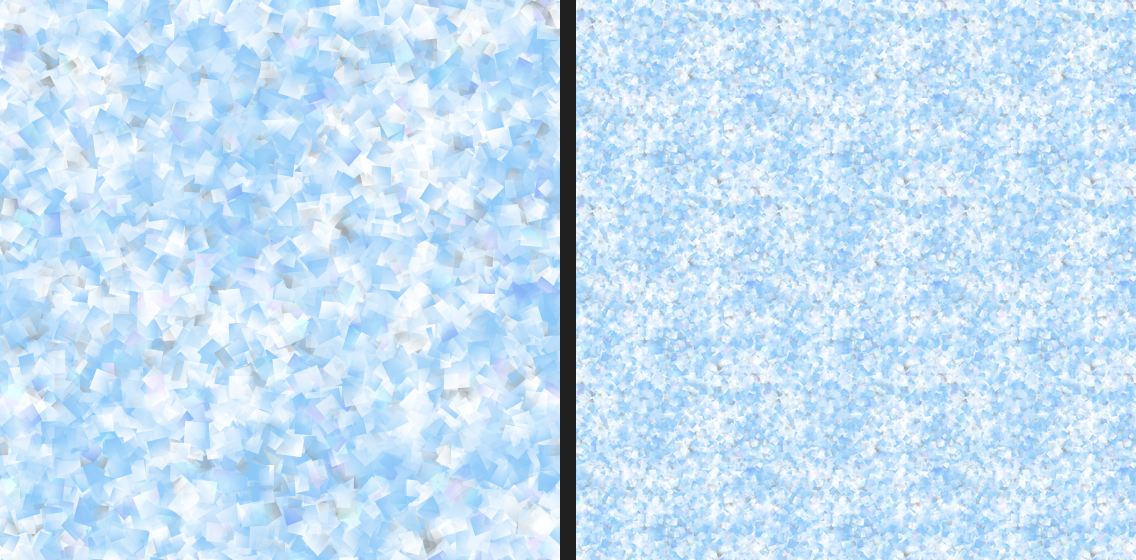
Left, the tile; right, the same tile 3 across and 3 down.
Reproduce this pattern procedurally as a WebGL 1 fragment shader.

```glsl
precision highp float;
// Drifts of translucent, ice-blue paper squares that tile in both directions.
// Layers of jittered grids hold one rotated quad per cell; each quad is sharp
// at one side and fades towards the other over the quads below it.
uniform vec2 u_resolution;

const int LAYERS = 7;
const float BASE_CELLS = 23.0;     // cells across the canvas, coarsest layer
const float DRIFT_CELLS = 7.0;     // period of the large pale and blue drifts
const vec2 HALF_SIZE = vec2(0.32, 0.60); // smallest and largest, in cells
const float MIN_ASPECT = 0.72;
const float MAX_SKEW = 0.14;
const float TONE_MEAN = 0.58;      // 0 is deep sky, 1 is white
const float TONE_SPREAD = 1.55;
const float DRIFT_STRENGTH = 0.60;
const float TONE_SLOPE = 0.28;     // brightening across one quad
const float MIN_OPACITY = 0.75;    // of the sharp side
const float FADED_OPACITY = 0.06;  // of the faded side
const float GREY_SHARE = 0.13;
const float GREY_LAYERS = 5.0;     // grey stays below the topmost layers
const float FILM_SHARE = 0.09;
const vec3 SKY = vec3(0.55, 0.785, 0.973);
const vec3 WHITE = vec3(1.0, 1.0, 1.0);
const vec3 GREY = vec3(0.62, 0.65, 0.67);
const vec3 LILAC_FILM = vec3(0.95, 0.88, 1.0);
const vec3 MINT_FILM = vec3(0.87, 1.03, 1.0);
const float TAU = 6.28319;

// Four random values from a cell and a seed
vec4 hash4(vec2 cell, float seed) {
  vec3 q = vec3(cell, seed) + 17.0;
  vec4 p = fract(q.xyzx * vec4(0.1031, 0.1030, 0.0973, 0.1099));
  p += dot(p, p.wzxy + 33.33);
  return fract((p.xxyz + p.yzzw) * p.zywx);
}

// Smooth value noise that wraps over the unit square
float wrappedNoise(vec2 uv, float period) {
  vec2 p = uv * period;
  vec2 i = floor(p);
  vec2 f = fract(p);
  f = f * f * (3.0 - 2.0 * f);
  vec2 a = mod(i, period);
  vec2 b = mod(i + 1.0, period);
  float low = mix(hash4(a, 91.0).x, hash4(vec2(b.x, a.y), 91.0).x, f.x);
  float high = mix(hash4(vec2(a.x, b.y), 91.0).x, hash4(b, 91.0).x, f.x);
  return mix(low, high, f.y);
}

vec2 rotate(vec2 p, float angle) {
  float c = cos(angle);
  float s = sin(angle);
  return vec2(c * p.x + s * p.y, c * p.y - s * p.x);
}

// Colour of a quad; ramp runs from its sharp side (0) to its faded side (1)
vec3 quadColour(vec4 look, vec2 centre, float ramp) {
  float drift = wrappedNoise(centre, DRIFT_CELLS) - 0.5;
  float tone = TONE_MEAN + TONE_SPREAD * (look.x - 0.5) + DRIFT_STRENGTH * drift;
  tone += TONE_SLOPE * (ramp - 0.5);
  vec3 colour = mix(SKY, WHITE, clamp(tone, 0.0, 1.0));
  if (look.y > 1.0 - FILM_SHARE) {
    float hue = fract(look.x * 13.0) + 0.8 * (ramp - 0.5);
    colour *= mix(LILAC_FILM, MINT_FILM, smoothstep(0.2, 0.8, hue));
  }
  return colour;
}

// Lays the quad of one cell over the colour below
vec3 layQuad(vec3 below, vec2 uv, vec2 cell, float cells, float layer) {
  vec2 id = mod(cell, cells);
  vec4 place = hash4(id, layer * 5.0 + 1.0);
  vec4 look = hash4(id, layer * 5.0 + 3.0);
  vec2 centre = (cell + place.xy) / cells;

  // Quad in its own axes, in canvas units
  vec2 p = rotate(uv - centre, place.z * TAU);
  p.x += MAX_SKEW * (2.0 * fract(look.z * 11.0) - 1.0) * p.y;
  float size = mix(HALF_SIZE.x, HALF_SIZE.y, place.w) / cells;
  vec2 extent = size * vec2(1.0, mix(MIN_ASPECT, 1.0, fract(place.w * 9.0)));
  vec2 d = abs(p) - extent;
  float pixel = 1.0 / min(u_resolution.x, u_resolution.y);
  float cover = clamp(0.5 - max(d.x, d.y) / pixel, 0.0, 1.0);
  if (cover <= 0.0) return below;

  // Fade along a random direction inside the quad
  float fadeAngle = look.z * TAU;
  vec2 fadeAxis = vec2(cos(fadeAngle), sin(fadeAngle));
  float ramp = clamp(0.5 + 0.42 * dot(p / extent, fadeAxis), 0.0, 1.0);
  float opacity = mix(1.0, FADED_OPACITY, ramp) * mix(MIN_OPACITY, 1.0, look.w);
  bool isGrey = look.y < GREY_SHARE && layer < GREY_LAYERS - 0.5;
  vec3 colour = GREY;
  if (isGrey) opacity *= 1.0 - 0.6 * ramp;
  else colour = quadColour(look, centre, ramp);
  return mix(below, colour, cover * opacity);
}

void main() {
  vec2 uv = gl_FragCoord.xy / u_resolution;
  vec3 colour = mix(SKY, WHITE, TONE_MEAN);
  for (int n = 0; n < LAYERS; n++) {
    float layer = float(n);
    float cells = BASE_CELLS + mod(layer * 3.0, 5.0);
    vec2 home = floor(uv * cells);
    for (int y = -1; y <= 1; y++) {
      for (int x = -1; x <= 1; x++) {
        vec2 cell = home + vec2(float(x), float(y));
        colour = layQuad(colour, uv, cell, cells, layer);
      }
    }
  }
  gl_FragColor = vec4(min(colour, 1.0), 1.0);
}
```
